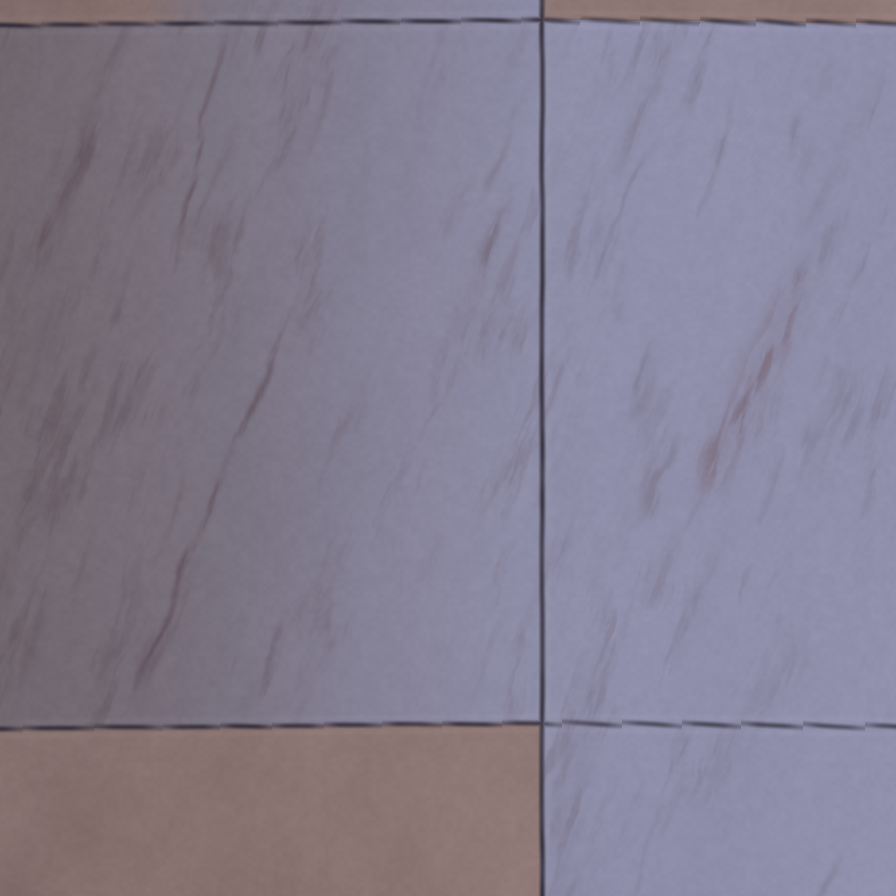
Reproduce this texture procedurally as a WebGL 2 fragment shader.

```glsl
#version 300 es
precision highp float;
// Square marble floor tiles: lavender stone with slanted brown veins and a few
// beige tiles, divided by thin dark joints. Tiles come from a grid, veins from
// hashed segments and stretched noise fibres, over a soft side light.

#define TILE 0.785
#define JOINT vec2(0.605, 0.193)
#define JOINT_HALF 0.0025
#define DASH 0.066
#define SLANT 0.34
#define VEINS 30
#define SHADE_STONE vec3(0.44, 0.40, 0.43)
#define LIT_STONE vec3(0.56, 0.56, 0.67)
#define BEIGE vec3(0.54, 0.455, 0.445)
#define VEIN_COLOR vec3(0.34, 0.27, 0.30)
#define RUSSET vec3(0.44, 0.34, 0.37)
#define JOINT_COLOR vec3(0.20, 0.18, 0.23)

uniform vec2 u_resolution;
out vec4 fragColor;

float hash(vec2 p) {
  vec3 q = fract(p.xyx * 0.1031);
  q += dot(q, q.yzx + 33.33);
  return fract((q.x + q.y) * q.z);
}

float noise(vec2 p) {
  vec2 i = floor(p), f = fract(p);
  f = f * f * (3.0 - 2.0 * f);
  return mix(mix(hash(i), hash(i + vec2(1, 0)), f.x),
             mix(hash(i + vec2(0, 1)), hash(i + vec2(1, 1)), f.x), f.y);
}

float fbm(vec2 p) {
  float sum = 0.0, amp = 0.5;
  for (int i = 0; i < 4; i++) {
    sum += amp * noise(p);
    p = p * 2.03 + 17.0;
    amp *= 0.5;
  }
  return sum;
}

// Soft streak from a to b, fading towards both ends.
float streak(vec2 p, vec2 a, vec2 b, float width) {
  vec2 ab = b - a;
  float t = clamp(dot(p - a, ab) / dot(ab, ab), 0.0, 1.0);
  float d = length(p - a - ab * t) / width;
  return exp(-d * d) * smoothstep(0.0, 0.2, t) * (1.0 - smoothstep(0.6, 1.0, t));
}

// Random slanted streaks inside one tile, denser towards its top.
float scatteredVeins(vec2 p, vec2 id) {
  float sum = 0.0;
  for (int i = 0; i < VEINS; i++) {
    vec2 seed = id * 7.0 + vec2(float(i) * 3.7 + 40.0, 61.0);
    vec2 place = vec2(hash(seed), sqrt(hash(seed + 9.1)));
    vec2 start = (id + place) * TILE + JOINT - vec2(0.0, 0.07);
    float size = mix(0.05, 0.22, hash(seed + 21.3));
    float lean = SLANT + 0.18 * (hash(seed + 5.7) - 0.5);
    float width = mix(0.003, 0.011, hash(seed + 13.9));
    float strength = mix(0.1, 0.32, hash(seed + 30.2));
    sum += strength * streak(p, start, start + size * vec2(lean, 1.0), width);
  }
  return sum;
}

void main() {
  vec2 p = gl_FragCoord.xy / u_resolution;
  float px = 1.0 / min(u_resolution.x, u_resolution.y);

  // Tile grid, with the cross joints sagging slightly away from the upright one
  vec2 g = (p + vec2(0.0, 0.011 * abs(p.x - JOINT.x)) - JOINT) / TILE;
  vec2 id = floor(g);
  vec2 edge = (g - floor(g + 0.5)) * TILE;

  // Stone: side light, cloudiness and beige tiles
  vec2 along = vec2(p.x - SLANT * p.y, p.y);
  float cloud = fbm(along * vec2(9.0, 3.0) + 5.0) - 0.47;
  float light = smoothstep(-0.05, 0.74, p.x + 0.05 * cloud);
  vec3 color = mix(SHADE_STONE, LIT_STONE, light) + 0.03 * cloud;
  float isBeige = 1.0 - step(0.5, abs(mod(id.x + id.y, 3.0) - 1.0));
  float stain = step(0.5, id.y) * (1.0 - smoothstep(0.14, 0.25, p.x));
  float beige = max(isBeige, stain);
  vec3 sand = BEIGE * mix(0.94, 1.04, light) + 0.05 * (fbm(p * 11.0) - 0.47);
  color = mix(color, sand, beige);

  // Veins, roughened by wobble and broken into fibres
  vec2 v = p + vec2(fbm(p * 16.0) - 0.47, 0.0) * 0.022;
  float fibre = smoothstep(0.34, 0.62, fbm(along * vec2(110.0, 22.0)));
  float veins = scatteredVeins(v, id) * mix(0.9, 0.6, light);
  float patches = smoothstep(0.42, 0.66, fbm(along * vec2(8.0, 4.0) + 30.0));
  float threads = smoothstep(0.46, 0.7, fbm((along + v - p) * vec2(64.0, 11.0) + 9.0));
  veins += 0.3 * patches * threads * mix(1.0, 0.6, light);
  float body = step(-0.5, id.y) * (1.0 - step(0.5, id.y));
  float mainVein = streak(v, vec2(0.135, 0.19), vec2(0.37, 0.76), 0.0038);
  mainVein += 0.8 * streak(v, vec2(0.20, 0.72), vec2(0.26, 1.02), 0.0036);
  veins += 0.5 * body * mainVein;
  float inked = min(veins, 0.6) * mix(0.3, 1.0, fibre);
  color = mix(color, VEIN_COLOR, inked * (1.0 - 0.85 * beige));
  float rust = streak(v, vec2(0.77, 0.43), vec2(0.92, 0.74), 0.018);
  color = mix(color, RUSSET, 0.5 * rust * mix(0.25, 1.0, fibre));

  // Fine mottled grain
  float grain = noise(p * 230.0) + noise(p * 110.0 + 40.0) - 1.0;
  color += 0.013 * grain;

  // Joints: a firm upright line and a rope of soft dashes across
  float soft = max(px, 0.0027);
  float wear = 0.72 + 0.28 * noise(p * 34.0);
  float waver = 0.0012 * (noise(p * 26.0) - 0.5);
  float upright = 1.0 - smoothstep(JOINT_HALF - soft, JOINT_HALF + soft, abs(edge.x + waver));
  float s = fract(p.x / DASH + 0.15 + 0.5 * noise(p * 5.0));
  float dash = smoothstep(0.0, 0.3, s) * (1.0 - smoothstep(0.65, 1.0, s));
  float rightSide = step(JOINT.x, p.x);
  float rope = abs(edge.y + waver + mix(0.0015, 0.004, rightSide) * (s - 0.5));
  float across = 1.0 - smoothstep(JOINT_HALF - soft, JOINT_HALF + soft, rope);
  across *= mix(0.5, 1.0, dash) * mix(1.0, 0.78, rightSide);
  float rim = exp(-pow((abs(edge.y) - 0.008) / 0.003, 2.0));
  color += 0.015 * max(rim, exp(-pow((edge.x - 0.007) / 0.003, 2.0)));
  color = mix(color, JOINT_COLOR, max(upright, across) * wear);

  fragColor = vec4(color, 1.0);
}
```
